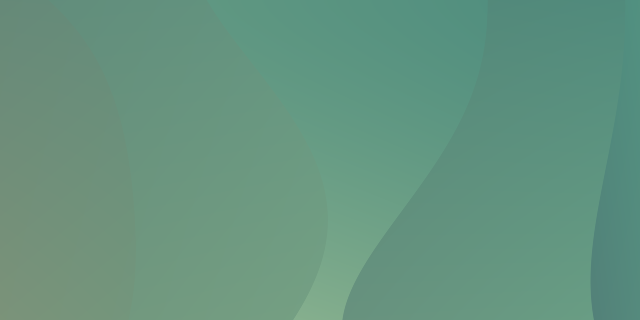
This background is drawn by a WebGL 2 fragment shader. Its source:

```glsl
#version 300 es
precision highp float;
// Five overlapping translucent-looking green sheets, divided by four wavy edges.
// Each edge is a smooth quartic through five heights; each sheet is filled with
// a bilinear gradient between four corner colours.

#define EDGE_SOFTNESS 0.6    // half width of the edge blend, in pixels
#define GLOW_FALLOFF 1.5     // how fast the light sheet fades upwards

uniform vec2 u_resolution;
out vec4 fragColor;

// Edge positions (left to right) at five evenly spaced heights, bottom to top
const vec4 EDGE_0 = vec4(0.2005, 0.458, 0.535, 0.928);
const vec4 EDGE_1 = vec4(0.2120, 0.510, 0.595, 0.927);
const vec4 EDGE_2 = vec4(0.2010, 0.492, 0.684, 0.949);
const vec4 EDGE_3 = vec4(0.1665, 0.414, 0.745, 0.970);
const vec4 EDGE_4 = vec4(0.0755, 0.323, 0.762, 0.977);

// All four edges at height y, by Newton forward differences
vec4 edgesAt(float y) {
    float s = 4.0 * y;
    vec4 d1 = EDGE_1 - EDGE_0;
    vec4 d2 = EDGE_2 - 2.0 * EDGE_1 + EDGE_0;
    vec4 d3 = EDGE_3 - 3.0 * (EDGE_2 - EDGE_1) - EDGE_0;
    vec4 d4 = EDGE_4 - 4.0 * (EDGE_3 + EDGE_1) + 6.0 * EDGE_2 + EDGE_0;
    return EDGE_0 + s * (d1 + (s - 1.0) / 2.0 * (d2 + (s - 2.0) / 3.0 * (d3 + (s - 3.0) / 4.0 * d4)));
}

// Bilinear sheet colour spanning the horizontal range x0..x1
vec3 sheet(vec2 uv, float x0, float x1, vec3 bottomLeft, vec3 bottomRight, vec3 topLeft, vec3 topRight) {
    float u = clamp((uv.x - x0) / (x1 - x0), 0.0, 1.0);
    return mix(mix(bottomLeft, bottomRight, u), mix(topLeft, topRight, u), uv.y);
}

void main() {
    vec2 uv = gl_FragCoord.xy / u_resolution;
    float blend = EDGE_SOFTNESS / u_resolution.x;
    vec4 edges = edgesAt(uv.y);
    vec4 cover = smoothstep(edges - blend, edges + blend, vec4(uv.x));

    // Sheets from left to right
    vec3 olive = sheet(uv, 0.0, 0.21,
        vec3(0.482, 0.575, 0.476), vec3(0.452, 0.588, 0.486),
        vec3(0.398, 0.537, 0.471), vec3(0.395, 0.550, 0.480));
    vec3 sage = sheet(uv, 0.08, 0.51,
        vec3(0.442, 0.586, 0.490), vec3(0.458, 0.628, 0.515),
        vec3(0.382, 0.553, 0.484), vec3(0.388, 0.586, 0.505));
    // The light sheet glows near its foot, so its height runs on a curve
    vec2 glowUv = vec2(uv.x, 1.0 - pow(1.0 - uv.y, GLOW_FALLOFF));
    vec3 light = sheet(glowUv, 0.33, 0.76,
        vec3(0.548, 0.700, 0.565), vec3(0.468, 0.655, 0.535),
        vec3(0.372, 0.592, 0.508), vec3(0.322, 0.562, 0.498));
    vec3 teal = sheet(uv, 0.535, 0.977,
        vec3(0.406, 0.570, 0.494), vec3(0.412, 0.622, 0.520),
        vec3(0.332, 0.530, 0.472), vec3(0.316, 0.543, 0.487));
    vec3 deep = sheet(uv, 0.927, 1.0,
        vec3(0.326, 0.505, 0.473), vec3(0.334, 0.541, 0.490),
        vec3(0.306, 0.541, 0.490), vec3(0.320, 0.568, 0.504));

    // Stack the sheets across the edges
    vec3 color = mix(olive, sage, cover.x);
    color = mix(color, light, cover.y);
    color = mix(color, teal, cover.z);
    color = mix(color, deep, cover.w);
    fragColor = vec4(color, 1.0);
}
```
